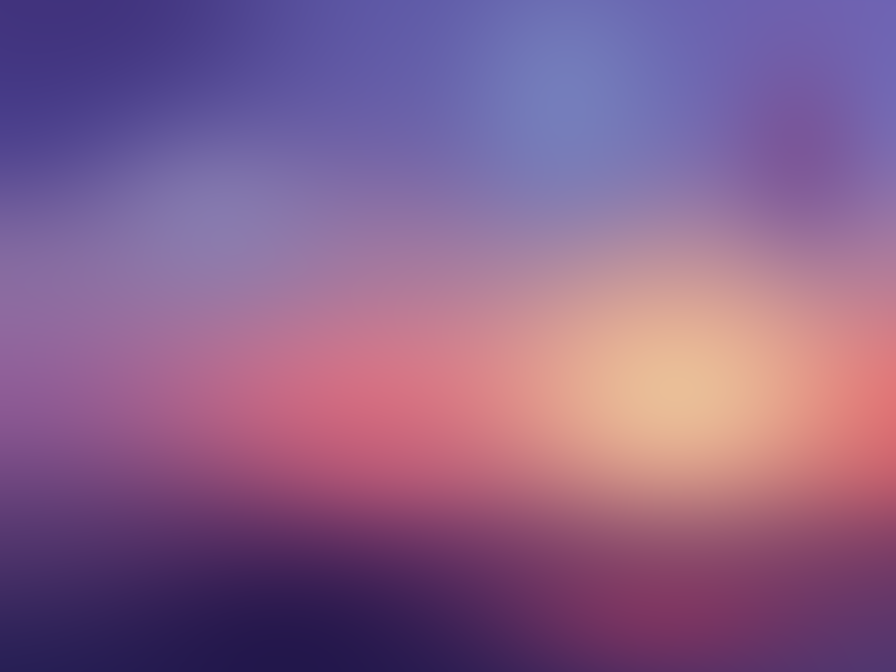
Write a Shadertoy shader that draws this background.

```glsl
vec3 rgb(float r, float g, float b) {
    return vec3(r, g, b) / 255.0;
}

// Smooth cubic through six evenly spaced colours, t in 0..1
vec3 ramp(vec3 stops[6], float t) {
    float s = clamp(t, 0.0, 1.0) * 5.0;
    int i = min(int(s), 4);
    float f = s - float(i);
    vec3 a = stops[max(i - 1, 0)];
    vec3 b = stops[i];
    vec3 c = stops[i + 1];
    vec3 d = stops[min(i + 2, 5)];
    vec3 bend = 2.0 * a - 5.0 * b + 4.0 * c - d + f * (3.0 * (b - c) + d - a);
    return b + 0.5 * f * (c - a + f * bend);
}

// Blends a soft elliptical light or shadow into the base colour
vec3 glow(vec3 base, vec2 uv, vec2 center, vec2 radius, vec3 tint, float strength) {
    vec2 q = (uv - center) / radius;
    return mix(base, tint, strength * exp(-dot(q, q)));
}

// Three vertical gradients blended from left to right
vec3 duskSky(vec2 uv) {
    vec3 west = ramp(vec3[6](
        rgb(40.0, 32.0, 86.0), rgb(86.0, 56.0, 112.0), rgb(140.0, 90.0, 148.0),
        rgb(134.0, 106.0, 160.0), rgb(78.0, 66.0, 142.0), rgb(68.0, 54.0, 128.0)), uv.y);
    vec3 middle = ramp(vec3[6](
        rgb(46.0, 32.0, 86.0), rgb(116.0, 54.0, 104.0), rgb(212.0, 108.0, 128.0),
        rgb(166.0, 118.0, 156.0), rgb(110.0, 96.0, 166.0), rgb(94.0, 88.0, 166.0)), uv.y);
    vec3 east = ramp(vec3[6](
        rgb(78.0, 54.0, 112.0), rgb(124.0, 58.0, 100.0), rgb(220.0, 98.0, 110.0),
        rgb(176.0, 120.0, 154.0), rgb(120.0, 112.0, 184.0), rgb(110.0, 100.0, 180.0)), uv.y);
    vec3 leftHalf = mix(west, middle, smoothstep(0.0, 0.45, uv.x));
    return mix(leftHalf, east, smoothstep(0.45, 1.0, uv.x));
}

void mainImage(out vec4 fragColor, in vec2 fragCoord) {
    vec2 uv = fragCoord / iResolution.xy;
    vec3 color = duskSky(uv);

    // Cool patches and shadows of the upper sky
    color = glow(color, uv, vec2(0.12, 1.0), vec2(0.16, 0.15), rgb(60.0, 46.0, 120.0), 0.6);
    color = glow(color, uv, vec2(0.24, 0.68), vec2(0.13, 0.13), rgb(138.0, 134.0, 184.0), 0.6);
    color = glow(color, uv, vec2(0.63, 0.85), vec2(0.12, 0.20), rgb(118.0, 130.0, 190.0), 0.85);
    color = glow(color, uv, vec2(0.89, 0.77), vec2(0.09, 0.17), rgb(120.0, 76.0, 144.0), 0.75);

    // Dark and magenta ground haze
    color = glow(color, uv, vec2(0.32, 0.03), vec2(0.20, 0.17), rgb(28.0, 18.0, 70.0), 0.7);
    color = glow(color, uv, vec2(0.74, 0.10), vec2(0.17, 0.12), rgb(130.0, 48.0, 94.0), 0.8);

    // Rose horizon and the warm light
    color = glow(color, uv, vec2(0.45, 0.33), vec2(0.16, 0.10), rgb(208.0, 96.0, 124.0), 0.4);
    color = glow(color, uv, vec2(1.0, 0.34), vec2(0.12, 0.10), rgb(222.0, 92.0, 106.0), 0.4);
    color = glow(color, uv, vec2(0.755, 0.42), vec2(0.195, 0.19), rgb(234.0, 192.0, 152.0), 0.98);

    fragColor = vec4(color, 1.0);
}
```
